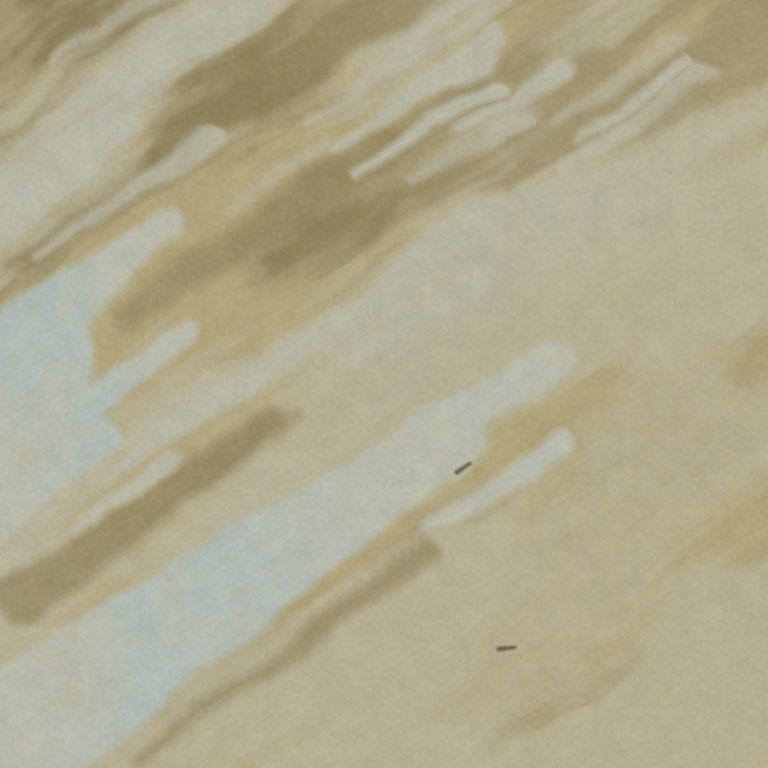
This texture is drawn by a Shadertoy shader. Its source:

```glsl
const vec3 UMBER = vec3(0.56, 0.51, 0.36);
const vec3 BROWN = vec3(0.63, 0.58, 0.44);
const vec3 SAND  = vec3(0.69, 0.64, 0.48);
const vec3 CREAM = vec3(0.715, 0.69, 0.585);
const vec3 PALE  = vec3(0.725, 0.73, 0.67);
const vec3 COOL  = vec3(0.69, 0.735, 0.71);
const vec3 TWIG  = vec3(0.30, 0.27, 0.21);

float hash(vec2 p) {
    return fract(sin(dot(p, vec2(127.1, 311.7))) * 43758.5453);
}

float noise(vec2 p) {
    vec2 i = floor(p), f = fract(p);
    f = f * f * (3.0 - 2.0 * f);
    return mix(mix(hash(i), hash(i + vec2(1, 0)), f.x),
               mix(hash(i + vec2(0, 1)), hash(i + vec2(1, 1)), f.x), f.y);
}

float fbm(vec2 p) {
    float sum = 0.0, amp = 0.533;
    for (int i = 0; i < 4; i++) {
        sum += amp * noise(p);
        p = p * 2.03 + 17.3;
        amp *= 0.5;
    }
    return sum;
}

// Turn the canvas so that x runs along the flow
vec2 alongFlow(vec2 uv, float angle) {
    float c = cos(angle), s = sin(angle);
    return vec2(c * uv.x + s * uv.y, c * uv.y - s * uv.x);
}

// Tapered capsule lying along x
float finger(vec2 p, vec2 root, float len, float rootRadius, float tipRadius) {
    vec2 q = p - root;
    float h = clamp(q.x / len, 0.0, 1.0);
    return length(q - vec2(h * len, 0.0)) - mix(rootRadius, tipRadius, h);
}

float smoothMin(float a, float b, float k) {
    float h = max(k - abs(a - b), 0.0) / k;
    return min(a, b) - 0.25 * h * h * k;
}

float cover(float d, float softness) {
    return 1.0 - smoothstep(-softness, softness, d);
}

// Broad wet areas with blunt lobes
float pools(vec2 p) {
    float d = finger(p, vec2(-0.02, 0.035), 0.72, 0.095, 0.045);
    d = smoothMin(d, finger(p, vec2(0.66, 0.055), 0.21, 0.016, 0.028), 0.03);
    d = smoothMin(d, finger(p, vec2(0.64, -0.045), 0.19, 0.010, 0.018), 0.02);
    float left = finger(p, vec2(0.20, 0.42), 0.13, 0.09, 0.06);
    left = smoothMin(left, finger(p, vec2(0.12, 0.29), 0.24, 0.035, 0.02), 0.05);
    left = smoothMin(left, finger(p, vec2(0.32, 0.47), 0.24, 0.04, 0.022), 0.03);
    left = smoothMin(left, finger(p, vec2(0.30, 0.34), 0.19, 0.03, 0.014), 0.03);
    return min(d, left);
}

// Scattered narrow tongues; returns their combined opacity
float tongues(vec2 p, float count) {
    float opacity = 0.0;
    for (float i = 0.0; i < count; i++) {
        float a = hash(vec2(i, 1.7)), b = hash(vec2(i, 5.3)), c = hash(vec2(i, 9.1));
        vec2 root = vec2(mix(0.25, 1.15, a), mix(0.17, 0.82, (i + b) / count));
        float d = finger(p, root, mix(0.10, 0.32, c), 0.006, mix(0.009, 0.023, b));
        opacity = max(opacity, cover(d, 0.008) * mix(0.45, 1.0, hash(vec2(i, 3.9))));
    }
    return opacity;
}

void mainImage(out vec4 fragColor, in vec2 fragCoord) {
    vec2 uv = fragCoord / iResolution.xy;
    vec2 p = alongFlow(uv, 0.58);
    p.y += 0.035 * (p.x - 0.7) * (p.x - 0.7);

    // Ragged edges
    vec2 wobble = vec2(fbm(uv * 9.0), fbm(uv * 9.0 + 40.0)) - 0.5;
    vec2 bent = p + wobble * vec2(0.10, 0.035);
    float upper = smoothstep(0.0, 0.35, p.y);

    // Streaked sand, darker toward the upper left
    float streak = fbm(bent * vec2(2.6, 13.0) + 3.0);
    float film = fbm(bent * vec2(2.2, 12.0) + 61.0);
    float patches = fbm(bent * vec2(3.0, 6.0) + 90.0);
    float dark = smoothstep(0.42, 0.66, streak) * mix(0.35, 1.0, upper);
    dark *= mix(1.0, 0.55, smoothstep(0.6, 1.2, p.x));
    vec3 color = mix(SAND, BROWN, smoothstep(0.0, 0.55, dark));
    color = mix(color, UMBER, smoothstep(0.5, 1.0, dark));

    // Thin film drying over the sand
    color = mix(color, CREAM, 0.85 * smoothstep(0.42, 0.56, film));
    color = mix(color, PALE, 0.8 * upper * smoothstep(0.54, 0.66, film));
    color = mix(color, CREAM, 0.7 * (1.0 - upper) * smoothstep(0.45, 0.6, patches));

    // Bare troughs beside the pools
    float trough = finger(bent, vec2(0.13, 0.175), 0.40, 0.032, 0.018);
    trough = min(trough, finger(bent, vec2(0.14, -0.075), 0.48, 0.004, 0.016));
    trough = min(trough, finger(bent, vec2(0.44, 0.405), 0.42, 0.018, 0.028));
    color = mix(color, mix(UMBER, BROWN, patches), 0.85 * cover(trough, 0.013));

    // Tongues and pools
    color = mix(color, mix(CREAM, PALE, 0.75), tongues(bent, 24.0));
    vec3 wet = mix(PALE, COOL, smoothstep(0.4, 0.7, fbm(uv * 5.0 + 25.0)));
    color = mix(color, wet, 0.95 * cover(pools(bent), 0.009));

    // Small dark twigs
    for (float i = 0.0; i < 2.0; i++) {
        vec2 q = alongFlow(uv - vec2(0.595 + 0.055 * i, 0.385 - 0.23 * i), 0.6 - 0.5 * i);
        color = mix(color, TWIG, 0.75 * cover(finger(q, vec2(0), 0.02, 0.003, 0.002), 0.003));
    }

    // Soft mottling and fine grain
    float mottle = fbm(uv * 45.0) - 0.5;
    float grain = noise(uv * 230.0) - 0.5;
    color += 0.045 * mottle + 0.025 * grain;
    color += vec3(0.012, 0.0, -0.015) * (noise(uv * 70.0) - 0.5);
    fragColor = vec4(color, 1.0);
}
```
